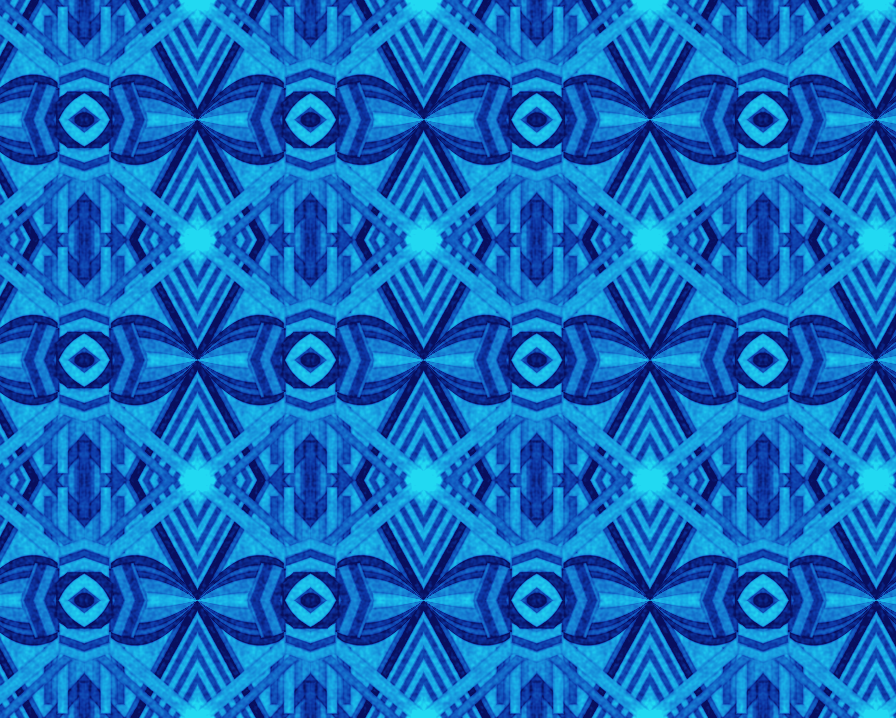
This pattern is drawn by a WebGL 1 fragment shader. Its source:

```glsl
precision highp float;
// Kaleidoscope of woven blue planks: one quarter tile, mirrored both ways.
// Shapes are layered as a single tone (0 = navy, 5 = bright cyan), roughened
// with gradient noise, then mapped through a six-colour ramp.
uniform vec2 u_resolution;

#define REPEATS 3.96              // tiles across the canvas
#define HALF_H 1.062              // half tile height; half width is 1
#define EYE vec2(0.745, 1.04)     // first eye centre, from lower left
#define GRAIN 0.85                // paper grain strength, in tones
#define STREAK 0.75               // wood streak strength, in tones
#define OUTLINE 1.3               // darkening along shape edges
#define LINE_W 0.022              // width of that edge line

float px;                         // size of one pixel in tile units

vec2 gradient(vec2 c) {
  float a = 6.2832 * fract(sin(dot(c, vec2(127.1, 311.7))) * 4375.85);
  return vec2(cos(a), sin(a));
}

float noise(vec2 p) {
  vec2 i = floor(p), f = p - i, u = f * f * (3.0 - 2.0 * f);
  vec2 e = vec2(1.0, 0.0);
  float a = dot(gradient(i), f);
  float b = dot(gradient(i + e), f - e);
  float c = dot(gradient(i + e.yx), f - e.yx);
  float d = dot(gradient(i + 1.0), f - 1.0);
  return mix(mix(a, b, u.x), mix(c, d, u.x), u.y);
}

// Paint a shape (d < 0 inside) over the tone, with a thin dark rim.
void lay(inout float tone, float d, float value) {
  tone = mix(tone, value, smoothstep(px, -px, d) );
  tone -= OUTLINE * 0.5 * (1.0 - smoothstep(0.0, LINE_W, abs(d)));
}

// Straight plank from a to b with half width w and streaks along it.
void plank(inout float tone, vec2 p, vec2 a, vec2 b, float w, float value) {
  vec2 dir = normalize(b - a), r = p - a;
  float u = dot(r, dir), v = dot(r, vec2(-dir.y, dir.x));
  float d = max(abs(v) - w, max(-u, u - length(b - a)));
  lay(tone, d, value + STREAK * noise(vec2(u * 5.0, v * 34.0) + a * 9.0));
}

// Smooth square wave of period 1, for a slope of k units per tile unit.
float stripes(float x, float k) {
  return 0.5 + 0.5 * clamp(sin(6.2832 * x) / (6.2832 * k * px), -1.0, 1.0);
}

float quarterTile(vec2 q) {
  float up = HALF_H - q.y;        // distance from the star row

  // Ground: upright boards by the eye column, pale field beyond
  float boards = 2.5 + 0.8 * stripes(q.x * 7.0, 7.0);
  float tone = mix(boards, 3.9, smoothstep(0.3, 0.36, q.x));
  tone += STREAK * noise(q * vec2(26.0, 4.0));

  // Nested diamonds around the star, closed by a navy frame
  float diamond = (1.0 - q.x) / 0.58 + up / HALF_H;
  float nested = mix(1.3, 3.9, stripes(diamond * 4.6 + 0.15, 9.0));
  lay(tone, (diamond - 1.13) * 0.5, 1.9);
  lay(tone, (diamond - 1.04) * 0.5, 0.1);
  lay(tone, (diamond - 0.91) * 0.5, nested);
  tone = mix(tone, 4.6, smoothstep(0.36, 0.12, diamond) * 0.8);

  // Arches and pointed petal between star and eye
  float x = (q.x - 0.45) / 0.55;
  float arch = q.y / max(1.0 - x * x, 0.02);
  lay(tone, arch - 0.40, 0.6);
  lay(tone, arch - 0.31, 1.8);
  lay(tone, arch - 0.26, 0.9);
  lay(tone, arch - 0.20, 2.9);
  lay(tone, max(arch - 0.07, 0.55 - q.x), 4.1);

  // Six-sided rings spreading from the eye
  float ring = max(q.x + 0.38 * q.y, q.y * 1.3);
  float ringTone = mix(0.9, 2.8, stripes(ring * 5.6, 6.0));
  lay(tone, max(ring - 0.56, arch - 0.33), ringTone);

  // Striped diamond on the eye column
  float lozenge = q.x / 0.38 + up / 0.42;
  lay(tone, (lozenge - 1.0) * 0.28, 1.1);
  lay(tone, (lozenge - 0.62) * 0.28, 1.7 + 1.3 * stripes(q.x * 11.0, 11.0));
  plank(tone, q, vec2(0.0, 0.72), vec2(0.0, 1.2), 0.05, 1.1);

  // Upright and slanted planks
  plank(tone, q, vec2(0.32, 0.42), vec2(0.32, 0.92), 0.035, 1.7);
  plank(tone, q, vec2(0.19, 0.28), vec2(0.19, 1.0), 0.045, 3.8);
  plank(tone, q, vec2(0.14, 0.50), vec2(0.80, 1.10), 0.04, 2.3);
  plank(tone, q, vec2(0.12, 0.31), vec2(1.05, 1.10), 0.062, 3.7);
  float glow = length(vec2(1.0 - q.x, up));
  tone += 2.2 * smoothstep(0.22, 0.03, glow);

  // Collar bands over the eye
  float collar = q.y + 0.35 * q.x;
  float side = q.x - 0.22;
  lay(tone, max(side, abs(collar - 0.50) - 0.045), 3.6);
  lay(tone, max(side, abs(collar - 0.41) - 0.04), 1.4);
  lay(tone, max(side, abs(collar - 0.33) - 0.05), 3.9);

  // Eye: navy corner, cyan ring, blue iris, navy core
  lay(tone, max(q.x + q.y - 0.40, max(q.x, q.y) - 0.25), 0.5);
  lay(tone, length(q) * 0.5 + (q.x + q.y * 0.92) * 0.5 - 0.225, 4.4);
  lay(tone, q.x * 0.8 + q.y - 0.115, 2.0);
  lay(tone, length(q * vec2(0.8, 1.1)) - 0.07, 0.2);
  return tone;
}

vec3 ramp(float t) {
  vec3 c = mix(vec3(0.03, 0.06, 0.37), vec3(0.05, 0.21, 0.64), clamp(t, 0.0, 1.0));
  c = mix(c, vec3(0.07, 0.37, 0.76), clamp(t - 1.0, 0.0, 1.0));
  c = mix(c, vec3(0.09, 0.53, 0.84), clamp(t - 2.0, 0.0, 1.0));
  c = mix(c, vec3(0.10, 0.68, 0.90), clamp(t - 3.0, 0.0, 1.0));
  return mix(c, vec3(0.13, 0.85, 0.95), clamp(t - 4.0, 0.0, 1.0));
}

void main() {
  px = 2.0 * REPEATS / u_resolution.x;
  vec2 p = gl_FragCoord.xy * px - EYE;
  vec2 cell = vec2(1.0, HALF_H);
  vec2 q = abs(mod(p + cell, 2.0 * cell) - cell);
  float tone = quarterTile(q);
  tone += GRAIN * (noise(q * 9.0) * 0.6 + noise(q * 27.0) + 0.5 * noise(p * 41.0));
  gl_FragColor = vec4(ramp(tone), 1.0);
}
```
